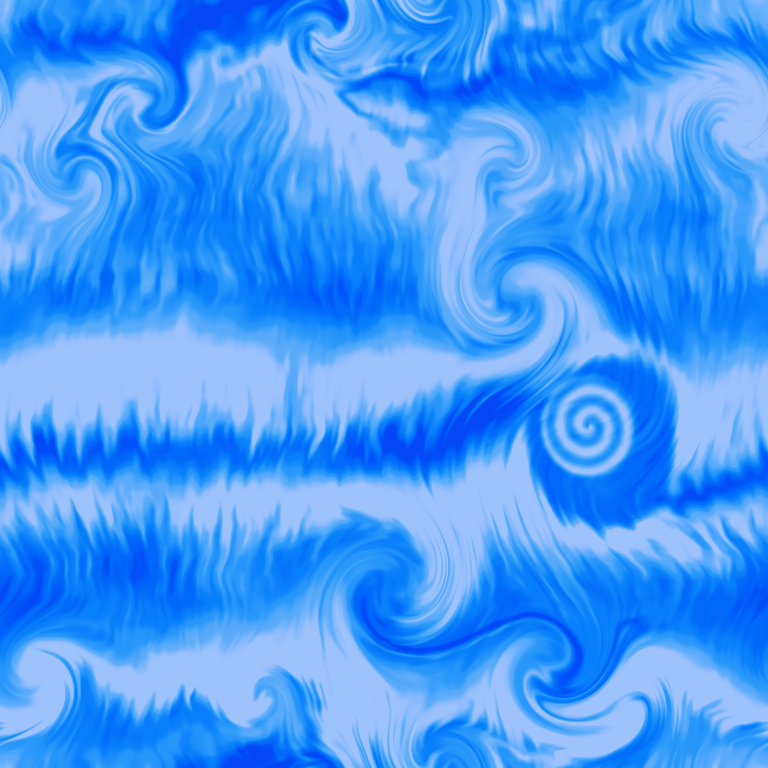
This texture is drawn by a three.js fragment shader. Its source:

```glsl
// Painted blue gas-planet clouds: jagged horizontal bands, fine upright brush
// strokes, curling eddies with dark ribbons, and one spiral storm.
// A tone field is built on twisted, wrapping coordinates and then coloured.
#define EDDIES 10
#define BAND_WARP 0.24
#define STROKE_LEAN 0.12
#define FRINGE 0.04
#define PATCHES 1.5
#define STROKES 0.42
#define RIBBONS 0.5
#define CONTRAST 4.6
#define BIAS 0.05
#define STORM vec2(0.767, 0.445)
#define STORM_RADIUS 0.062
#define ARM_SPACING 0.025

varying vec2 vUv;

const float TAU = 6.28319;

float hash(vec2 p) {
  return fract(sin(dot(p, vec2(127.1, 311.7))) * 43758.5453);
}

// Value noise with n whole cells across the canvas, so it wraps.
float noise(vec2 p, vec2 n, float seed) {
  p *= n;
  vec2 i = floor(p), f = p - i;
  f = f * f * (3.0 - 2.0 * f);
  vec2 a = mod(i, n) + seed, b = mod(i + 1.0, n) + seed;
  return mix(mix(hash(a), hash(vec2(b.x, a.y)), f.x),
             mix(hash(vec2(a.x, b.y)), hash(b), f.x), f.y);
}

float fbm(vec2 p, vec2 n, float seed) {
  float sum = 0.0, amp = 0.5;
  for (int i = 0; i < 5; i++) {
    sum += amp * noise(p, n, seed + float(i) * 7.0);
    n *= 2.0;
    amp *= 0.5;
  }
  return sum - 0.484;
}

// Shortest offset on the wrapping canvas.
vec2 wrapped(vec2 d) { return fract(d + 0.5) - 0.5; }

float bell(float x, float width) { return exp(-x * x / (width * width)); }

float band(float y, float centre, float width) {
  return bell(fract(y - centre + 0.5) - 0.5, width);
}

// Twists the plane around a centre, fading out with distance.
vec2 eddy(vec2 p, vec2 centre, float radius, float turn) {
  vec2 d = wrapped(p - centre);
  float a = turn * bell(length(d), radius);
  float c = cos(a), s = sin(a);
  return centre + vec2(c * d.x - s * d.y, s * d.x + c * d.y);
}

float bandTone(float y) {
  float light = 0.32 * band(y, 0.83, 0.07) + 0.5 * band(y, 0.50, 0.045)
              + 0.4 * band(y, 0.335, 0.03) + 0.6 * band(y, 0.09, 0.035);
  float dark = 0.55 * band(y, 0.92, 0.025) + 0.12 * band(y, 0.69, 0.05)
             + 0.42 * band(y, 0.60, 0.03) + 0.75 * band(y, 0.40, 0.027)
             + 0.5 * band(y, 0.22, 0.06) + 0.2 * band(y, 0.03, 0.02);
  return light - dark;
}

// Stops sit at the middle of each colour's share of the tones.
vec3 blues(float t) {
  vec3 c = mix(vec3(0.01, 0.28, 0.96), vec3(0.0, 0.41, 0.98), smoothstep(0.01, 0.095, t));
  c = mix(c, vec3(0.03, 0.50, 0.98), smoothstep(0.095, 0.245, t));
  c = mix(c, vec3(0.15, 0.59, 0.98), smoothstep(0.245, 0.455, t));
  c = mix(c, vec3(0.35, 0.67, 0.98), smoothstep(0.455, 0.705, t));
  return mix(c, vec3(0.62, 0.76, 0.99), smoothstep(0.705, 0.92, t));
}

void main() {
  float turbulence = 0.6 + 0.4 * cos(TAU * vUv.y);

  // Two large curls, the pull of the storm, and eddies along the rough bands
  vec2 p = eddy(vUv, vec2(0.51, 0.23), 0.075, 3.4);
  p = eddy(p, vec2(0.67, 0.61), 0.07, -3.0);
  p = eddy(p, STORM, 0.13, 1.2);
  for (int i = 0; i < EDDIES; i++) {
    float k = float(i);
    vec2 centre = vec2(fract(k * 0.618 + 0.1), 0.5 * hash(vec2(k, 3.0)) - 0.25);
    float side = mod(k, 2.0) * 2.0 - 1.0;
    p = eddy(p, centre, mix(0.04, 0.08, hash(vec2(k, 9.0))), side * 2.6);
  }

  // Meandering bands with stroke-shaped fringes
  vec2 q = p;
  q.x += STROKE_LEAN * (0.5 + turbulence) * fbm(p, vec2(3.0, 4.0), 11.0);
  float coarse = noise(q, vec2(90.0, 12.0), 23.0) - 0.5;
  float fine = noise(q, vec2(170.0, 30.0), 31.0) - 0.5;
  float y = p.y + BAND_WARP * turbulence * fbm(p, vec2(3.0, 3.0), 41.0);
  y += FRINGE * (coarse + 0.5 * fine);
  float strokes = STROKES * (0.6 * coarse + 0.7 * fine);
  float tone = bandTone(y) + PATCHES * fbm(q, vec2(5.0, 7.0), 53.0) + strokes;

  // Dark ribbons with a pale edge
  float ribbon = fbm(p, vec2(3.0, 4.0), 67.0) + 0.015 * coarse;
  float ribbonLine = bell(ribbon, 0.022) - 0.7 * bell(ribbon - 0.05, 0.02);
  tone -= RIBBONS * smoothstep(0.4, 0.9, turbulence) * ribbonLine;

  // Storm: pale rim, dark collar, then a one-armed spiral
  vec2 d = wrapped(vUv - STORM);
  float collar = length((d - vec2(0.018, -0.022)) * vec2(1.0, 0.88));
  collar += 0.04 * fbm(p, vec2(9.0, 9.0), 71.0) + 0.008 * coarse;
  tone += 0.4 * bell(collar - 0.112, 0.012);
  tone = mix(tone, -0.5 + strokes, smoothstep(0.108, 0.085, collar));
  float r = length(d * vec2(1.0, 0.94));
  float arm = cos(atan(d.y, d.x + 0.00001) + TAU * r / ARM_SPACING);
  float disc = 1.0 - smoothstep(STORM_RADIUS - 0.006, STORM_RADIUS + 0.006, r);
  tone = mix(tone, 0.12 + 0.3 * arm + 0.6 * strokes, disc);

  gl_FragColor = vec4(blues(1.0 / (1.0 + exp(-CONTRAST * (tone + BIAS)))), 1.0);
}
```
